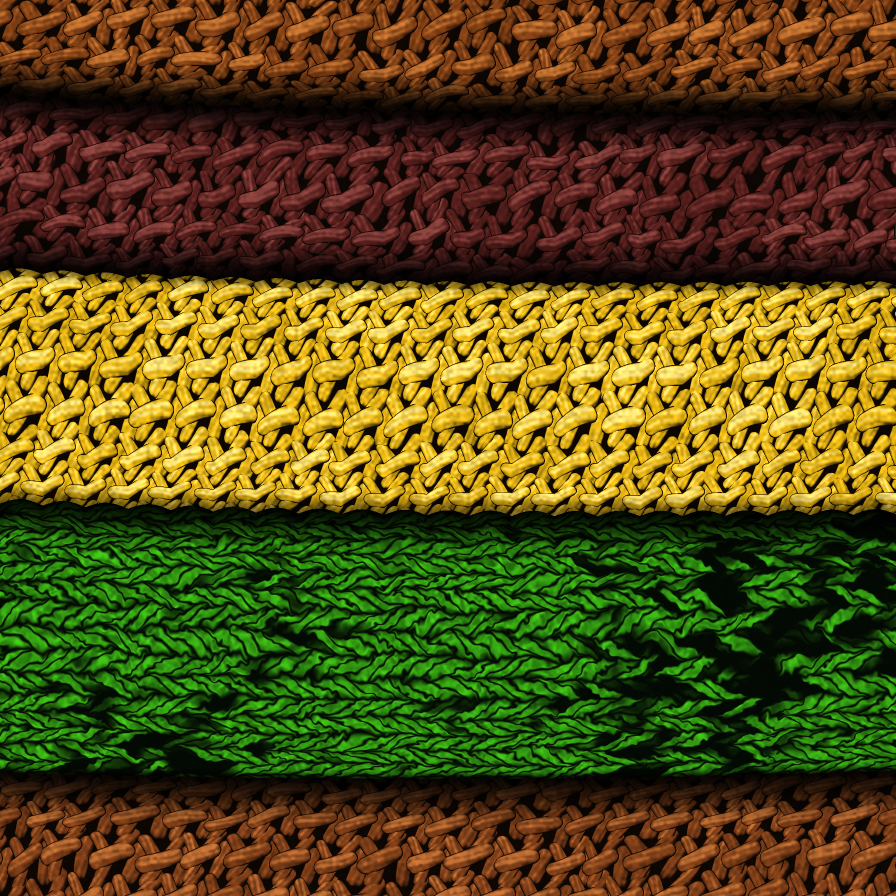
Write a Shadertoy shader that draws this texture.

```glsl
// Stack of five folded knits: brown, marled green, yellow, maroon and brown wool.

// Per layer, from the bottom up
const vec3 YARN[5] = vec3[5](vec3(.49, .24, .09), vec3(.18, .59, .05), vec3(.91, .71, .07),
                             vec3(.34, .12, .11), vec3(.51, .25, .08));
const vec3 SHEEN[5] = vec3[5](vec3(.74, .43, .20), vec3(.25, .75, .09), vec3(.99, .90, .48),
                              vec3(.54, .26, .24), vec3(.76, .45, .19));
// Columns, rows, sideways shift per row, irregularity
const vec4 STITCH[5] = vec4[5](vec4(20, 6, .5, .16), vec4(44, 15, 0, .5), vec4(21, 6, .28, .08),
                               vec4(20, 5, .42, .19), vec4(20, 5, .45, .18));
// Depth of the shadow at the lower and upper fold
const vec2 FOLD[5] = vec2[5](vec2(.01, .060), vec2(.012, .055), vec2(.022, .016),
                             vec2(.055, .050), vec2(.050, .010));
// Fold lines: height, rise at the left, rise at the right, scallop depth
const vec4 EDGE[6] = vec4[6](vec4(-.1, 0, 0, 0), vec4(.128, .010, .012, .001),
                             vec4(.425, .016, .004, .006), vec4(.681, .018, .003, .005),
                             vec4(.872, .022, .003, .003), vec4(1.06, 0, 0, 0));
const vec3 GAP = vec3(.050, .025, .012);    // deep crevices
const vec3 MARL = vec3(.012, .035, .012);   // dark ply of the green yarn
const float TAU = 6.28319;
const int SAMPLES = 2;                      // antialiasing grid per axis

float hash(vec2 p) {
    return fract(sin(dot(p, vec2(127.1, 311.7))) * 43758.55);
}

float noise(vec2 p) {
    vec2 i = floor(p), f = fract(p);
    f = f * f * (3. - 2. * f);
    return mix(mix(hash(i), hash(i + vec2(1, 0)), f.x),
               mix(hash(i + vec2(0, 1)), hash(i + vec2(1, 1)), f.x), f.y);
}

float foldLine(int i, float x) {
    vec4 e = EDGE[i];
    float scallop = abs(sin(.5 * TAU * STITCH[2].x * x)) - .5;
    return e.x + e.y * pow(1. - x, 3.) + e.z * x * x * x + e.w * scallop;
}

// Rounded length of yarn; keeps the topmost (height, brightness) found so far
void strand(vec2 p, vec2 a, vec2 b, float radius, float lift, float tone, inout vec2 top) {
    vec2 axis = b - a;
    float t = clamp(dot(p - a, axis) / dot(axis, axis), 0., 1.);
    vec2 n = (p - a - axis * t) / radius;
    float dome = 1. - dot(n, n);
    if (dome <= 0.) return;
    float height = lift + radius * sqrt(dome) - .12 * pow(2. * t - 1., 2.);
    if (height <= top.x) return;
    float across = dot(n, vec2(-axis.y, axis.x)) / length(axis);
    float ply = sin(across * 8. + t * 5.);
    float light = .22 + .50 * sqrt(dome) + .22 * n.y - .10 * n.x + .7 * (lift - .2);
    top = vec2(height, (light + .09 * ply) * tone * smoothstep(0., .3, dome));
}

// Moss stitch: star shaped knots joined by slanting legs
float mossStitch(vec2 g, float shear, float jitter, float seed) {
    g += jitter * 2. * (vec2(noise(g * .8 + seed), noise(g * .8 + seed + 40.)) - .5);
    vec2 top = vec2(-1, 0);
    for (int j = -1; j <= 1; j++)
    for (int i = -1; i <= 1; i++) {
        float row = floor(g.y) + float(j);
        float col = round(g.x - shear * row) + float(i);
        vec2 id = vec2(col, row) + seed;
        vec2 wobble = jitter * (vec2(hash(id), hash(id + 17.)) - .5);
        vec2 p = g - vec2(col + shear * row, row + .5) - wobble;
        float tone = .88 + .24 * hash(id + 31.);
        strand(p, vec2(-.30, -.12), vec2(.28, .14), .21, .36, tone, top);
        strand(p, vec2(-.10, .02), vec2(-.32, .46), .15, .24, tone, top);
        strand(p, vec2(.08, .04), vec2(.44, .58), .16, .18, tone, top);
        strand(p, vec2(.42, -.42), vec2(.60, .22), .18, .12, tone, top);
        strand(p, vec2(-.04, -.04), vec2(-.24, -.50), .16, .22, tone, top);
    }
    return top.y;
}

// Rows of leaf shaped stitches leaning alternately; x: brightness, y: green share
vec2 marledStitch(vec2 g, float jitter) {
    g += jitter * (vec2(noise(g * .7), noise(g * .9 + 20.)) - .5);
    g += .25 * (vec2(noise(g * 4.), noise(g * 4. + 9.)) - .5);
    float row = floor(g.y), f = fract(g.y) - .5;
    float lean = mod(row, 2.) * 2. - 1.;
    float u = g.x + lean * f * 1.7 + .5 * hash(vec2(row, 3.));
    float s = abs(fract(u) - .5);
    float leaf = smoothstep(.50, .27, s) * smoothstep(.52, .30, abs(f));
    float streak = noise(vec2(g.x * .22, g.y * .12) + 5.);
    float dye = .5 * hash(vec2(floor(u), row)) + .4 * noise(g * vec2(.8, 1.7)) + .5 * streak;
    return vec2(leaf * (.65 + .45 * noise(g * 5.)), smoothstep(.42, .70, dye));
}

vec3 woolStack(vec2 p) {
    // Find the layer and the position across its roll
    int k = 0;
    for (int i = 1; i < 5; i++) if (p.y > foldLine(i, p.x)) k = i;
    float low = foldLine(k, p.x), high = foldLine(k + 1, p.x);
    float v = (p.y - low) / (high - low);
    v += .04 * sin(TAU * v);
    vec4 st = STITCH[k];
    vec2 g = vec2(p.x, v) * st.xy;
    float fuzz = noise(p * 260.) - .5;

    float shade = smoothstep(-.004, FOLD[k].x, p.y - low) * smoothstep(-.004, FOLD[k].y, high - p.y);
    shade = mix(k == 2 ? .45 : .06, 1., shade);

    vec3 color;
    if (k == 1) {
        vec2 m = marledStitch(g, st.w);
        color = mix(MARL, mix(YARN[k], SHEEN[k], m.x * .7), m.x * m.y);
    } else {
        float light = mossStitch(g, st.z, st.w, float(k) * 13.) + .10 * fuzz;
        color = mix(GAP, YARN[k], smoothstep(.12, .68, light));
        color = mix(color, SHEEN[k], smoothstep(.66, .98, light));
    }
    return color * shade * (1. + .25 * fuzz);
}

void mainImage(out vec4 fragColor, in vec2 fragCoord) {
    vec3 sum = vec3(0);
    for (int j = 0; j < SAMPLES; j++)
    for (int i = 0; i < SAMPLES; i++) {
        vec2 offset = (vec2(i, j) + .5) / float(SAMPLES) - .5;
        sum += woolStack((fragCoord + offset) / iResolution.xy);
    }
    fragColor = vec4(sum / float(SAMPLES * SAMPLES), 1);
}
```
